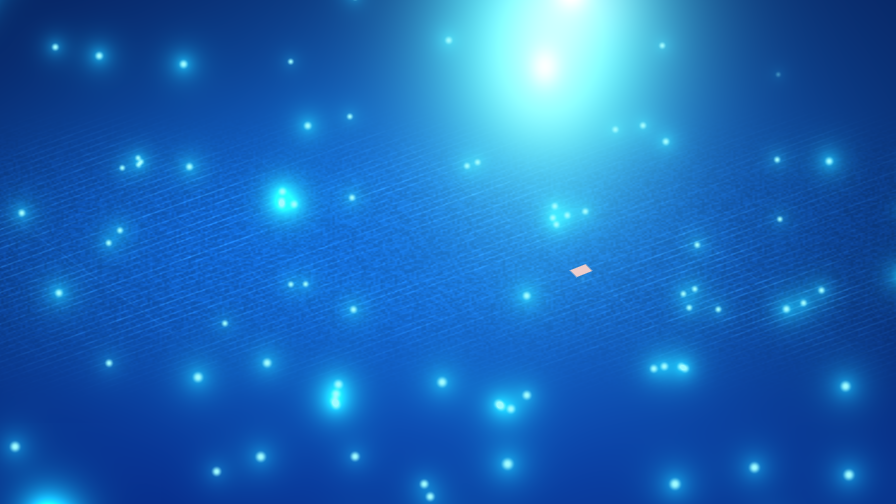
Reproduce this background procedurally as a WebGL 2 fragment shader.

```glsl
#version 300 es
precision highp float;
// Glowing cyan nodes scattered over a finely ruled blue plane beneath a bright lamp.

uniform vec2 u_resolution;
out vec4 outColor;

#define LAMP vec2(1.081, 0.866)
#define LAMP_TOP vec2(1.134, 1.015)
#define CHIP vec2(1.153, 0.463)
#define NODE_CELL 0.16
#define NODE_DENSITY 0.84
#define NODE_RADIUS 0.0082
#define LINE_SPACING 0.0118
#define LINE_ANGLE 0.34
#define LINE_STRENGTH 0.24

const vec3 NAVY = vec3(0.02, 0.105, 0.33);
const vec3 AZURE = vec3(0.06, 0.40, 0.83);
const vec3 CYAN = vec3(0.34, 0.90, 0.96);
const vec3 NODE_HALO = vec3(0.06, 0.70, 1.0);
const vec3 NODE_CORE = vec3(0.62, 0.98, 1.0);
const vec3 CHIP_COLOR = vec3(1.0, 0.83, 0.79);

float hash(vec2 p) {
  vec3 q = fract(p.xyx * vec3(0.1031, 0.1030, 0.0973));
  q += dot(q, q.yzx + 33.33);
  return fract((q.x + q.y) * q.z);
}

vec2 hash2(vec2 p) {
  return vec2(hash(p), hash(p + 47.3));
}

float noise(vec2 p) {
  vec2 i = floor(p), f = fract(p);
  f = f * f * (3.0 - 2.0 * f);
  return mix(mix(hash(i), hash(i + vec2(1, 0)), f.x),
             mix(hash(i + vec2(0, 1)), hash(i + vec2(1, 1)), f.x), f.y);
}

vec3 screenBlend(vec3 base, vec3 light) {
  return 1.0 - (1.0 - base) * (1.0 - clamp(light, 0.0, 1.0));
}

float gaussian(vec2 offset, float radius) {
  return exp(-dot(offset, offset) / (radius * radius));
}

// Evenly spaced thin lines across direction "angle"
float ruling(vec2 p, float angle, float spacing, float px) {
  float across = dot(p, vec2(-sin(angle), cos(angle))) / spacing;
  float d = abs(fract(across) - 0.5) * spacing;
  float vary = 0.4 + 0.6 * hash(vec2(floor(across), 5.0));
  return vary * (1.0 - smoothstep(0.0, 0.001 + px, d));
}

vec3 background(vec2 p) {
  float body = gaussian((p - vec2(0.98, 0.55)) / vec2(0.86, 0.52), 0.92);
  float left = gaussian((p - vec2(0.2, 0.5)) / vec2(0.55, 0.3), 1.0);
  vec3 color = mix(NAVY, AZURE, clamp(body + 0.4 * left, 0.0, 1.0));
  float lowerFade = 1.0 - smoothstep(0.0, 0.45, p.y);
  return color + vec3(0.0, 0.03, 0.14) * lowerFade;
}

// x: soft halo, y: hot core
vec2 nodeLight(vec2 p, float px) {
  vec2 light = vec2(0.0);
  vec2 home = floor(p / NODE_CELL);
  for (int j = -1; j <= 1; j++)
  for (int i = -1; i <= 1; i++) {
    vec2 cell = home + vec2(i, j);
    if (hash(cell + 11.7) > NODE_DENSITY) continue;
    vec2 center = (cell + 0.15 + 0.7 * hash2(cell + 3.1)) * NODE_CELL;
    float open = smoothstep(0.07, 0.16, distance(center, LAMP))
               * smoothstep(0.03, 0.06, distance(center, CHIP))
               * (1.0 - smoothstep(1.45, 1.6, center.x) * smoothstep(0.7, 0.8, center.y));
    float kind = hash(cell + 29.5);
    int members = kind > 0.9 ? 4 : kind > 0.74 ? 2 : 1;
    float power = mix(0.3, 1.0, hash(cell + 71.0)) * open;
    float radius = NODE_RADIUS * mix(1.3, 0.85, smoothstep(0.1, 0.45, center.y));
    for (int k = 0; k < members; k++) {
      vec2 spread = (hash2(cell + float(k) * 9.1) - 0.5) * vec2(0.08, 0.045);
      float d = distance(p, center + (members > 1 ? spread : vec2(0.0)));
      float size = radius * (0.55 + 0.5 * power);
      light.x += power * exp(-d / (size * 2.9));
      light.y += open * (1.0 - smoothstep(size * 0.35 - px, size * 1.25 + px, d));
    }
  }
  return light;
}

void main() {
  float px = 1.0 / u_resolution.y;
  vec2 p = gl_FragCoord.xy * px;
  vec3 color = background(p);

  // Ruled plane with woven grain, strongest through the middle band
  float band = smoothstep(0.2, 0.42, p.y) * (1.0 - smoothstep(0.58, 0.8, p.y));
  float lines = ruling(p, LINE_ANGLE, LINE_SPACING, px)
              + 0.35 * ruling(p, -0.62, 0.19, px);
  float patches = 0.15 + 0.9 * noise(p * vec2(5.0, 8.0));
  float breaks = 0.4 + 0.9 * noise(p * vec2(45.0, 90.0));
  color += vec3(0.3, 0.65, 0.75) * LINE_STRENGTH * band * patches * breaks * lines;
  color *= 1.0 + 0.2 * band * (noise(p * vec2(210.0, 280.0)) - 0.55);

  // Lamp halos, then their pale centers
  vec2 toLamp = (p - LAMP) * vec2(1.0, 0.78);
  vec2 toTop = p - LAMP_TOP;
  float halo = 0.8 * gaussian(toLamp, 0.235) + 0.4 * gaussian(toTop, 0.25)
             + 0.3 * exp(-length(toLamp) / 0.24);
  color = screenBlend(color, CYAN * halo);
  float pale = 0.6 * gaussian(toLamp, 0.1) + 0.7 * gaussian(toTop, 0.11);
  float hot = gaussian(toLamp, 0.03) + gaussian(toTop, 0.035);
  color = screenBlend(color, vec3(0.75, 0.7, 0.6) * pale + vec3(0.45) * hot);

  // Scattered nodes
  vec2 nodes = nodeLight(p, px);
  color = screenBlend(color, NODE_HALO * nodes.x);
  color = mix(color, NODE_CORE, clamp(nodes.y, 0.0, 1.0));

  // Slanted chip lying on the plane
  mat2 chipAxes = mat2(0.031, 0.0123, 0.0135, -0.0135);
  vec2 q = abs(inverse(chipAxes) * (p - CHIP));
  float chip = clamp((0.5 - max(q.x, q.y)) * 0.016 / px + 0.5, 0.0, 1.0);
  color = mix(color, CHIP_COLOR, 0.92 * chip);

  outColor = vec4(clamp(color, 0.0, 1.0), 1.0);
}
```
